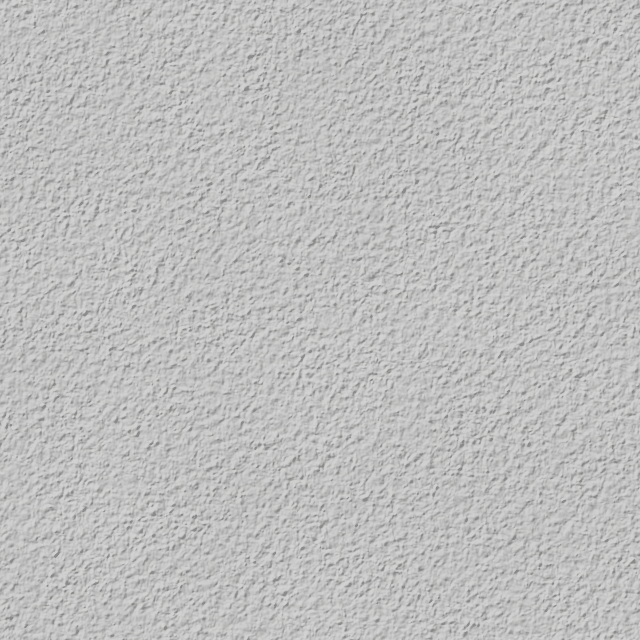
A WebGL 1 fragment shader for this texture:

```glsl
precision highp float;
// Fine grey plaster wall, lit at a low angle from the upper left.
// Layers of gradient noise and scattered round grains form a height field;
// its slope toward the light sets the tone, with shadows deeper than highlights.

uniform vec2 u_resolution;

#define LUMP_SCALE 56.0     // cells of the coarsest lumps across the canvas
#define LUMP_STEP 1.56      // frequency ratio between layers
#define GRAIN_SCALE 82.0    // cells of the round grains across the canvas
#define GRAIN_HEIGHT 1.15   // steepness of the grains
#define SLOPE_REACH 0.0009  // half the distance over which slope is measured
#define RELIEF 0.062        // contrast of the lit relief
#define SHADOW_BIAS 0.25    // how much shadows outweigh highlights
#define PATCHINESS 0.6      // variation between smooth and rough areas
#define MOTTLE 0.012        // broad variation of tone
#define BASE_TONE vec3(0.757, 0.756, 0.754)
#define LIGHT_DIR vec2(-0.67, 0.742)

float hash(vec2 cell) {
    return fract(sin(dot(cell, vec2(127.1, 311.7))) * 43758.5453);
}

vec2 hashGradient(vec2 cell) {
    float angle = 6.28318 * hash(cell);
    return vec2(cos(angle), sin(angle));
}

float gradientNoise(vec2 p) {
    vec2 i = floor(p);
    vec2 f = fract(p);
    vec2 u = f * f * f * (f * (f * 6.0 - 15.0) + 10.0);
    vec2 right = vec2(1.0, 0.0);
    vec2 up = vec2(0.0, 1.0);
    float a = dot(hashGradient(i), f);
    float b = dot(hashGradient(i + right), f - right);
    float c = dot(hashGradient(i + up), f - up);
    float d = dot(hashGradient(i + 1.0), f - 1.0);
    return mix(mix(a, b, u.x), mix(c, d, u.x), u.y);
}

// Round grains, and a few pits, at one random spot per cell
float grainHeight(vec2 p) {
    vec2 home = floor(p);
    float height = 0.0;
    for (int y = -1; y <= 1; y++) {
        for (int x = -1; x <= 1; x++) {
            vec2 cell = home + vec2(float(x), float(y));
            vec2 centre = cell + vec2(hash(cell + 7.1), hash(cell + 23.9));
            float radius = mix(0.22, 0.5, hash(cell + 41.3));
            float kind = hash(cell + 67.7);
            float rise = kind < 0.55 ? 1.0 : (kind > 0.85 ? -0.8 : 0.0);
            vec2 away = (p - centre) / radius;
            float dome = max(1.0 - dot(away, away), 0.0);
            height += rise * radius * dome * dome;
        }
    }
    return height;
}

// Each layer is divided by its frequency, so weights act on slope directly.
float plasterHeight(vec2 p, float roughness, float pixel) {
    // A slight warp keeps the shapes irregular
    p += 0.003 * vec2(gradientNoise(p * 47.0 + 5.3), gradientNoise(p * 47.0 + 61.7));
    mat2 turn = mat2(0.8, 0.6, -0.6, 0.8);
    float height = GRAIN_HEIGHT * roughness / GRAIN_SCALE * grainHeight(p * GRAIN_SCALE);
    float frequency = LUMP_SCALE;
    for (int i = 0; i < 4; i++) {
        float layer = float(i);
        float offCentre = layer - 2.0;
        float weight = 0.72 - 0.08 * offCentre * offCentre;
        weight *= mix(1.0, roughness, layer / 3.0);
        // Fade out layers too fine for the pixel grid
        weight *= 1.0 - smoothstep(0.45, 0.9, frequency * pixel);
        height += weight / frequency * gradientNoise(p * frequency + layer * 17.3);
        p = turn * p;
        frequency *= LUMP_STEP;
    }
    return height;
}

void main() {
    float pixel = 1.0 / min(u_resolution.x, u_resolution.y);
    vec2 p = gl_FragCoord.xy * pixel;

    // Slope toward the light
    float roughness = 1.0 + PATCHINESS * gradientNoise(p * 13.0 + 3.1);
    vec2 reach = LIGHT_DIR * SLOPE_REACH;
    float slope = plasterHeight(p - reach, roughness, pixel)
                - plasterHeight(p + reach, roughness, pixel);
    slope = clamp(slope / (2.0 * SLOPE_REACH), -2.2, 2.0);

    // Compressed highlights, deepened shadows
    float shade = slope - SHADOW_BIAS * slope * slope;
    float mottle = gradientNoise(p * 3.5 + 8.7) + 0.5 * gradientNoise(p * 8.0 + 2.9);

    gl_FragColor = vec4(BASE_TONE + RELIEF * shade + MOTTLE * mottle, 1.0);
}
```
